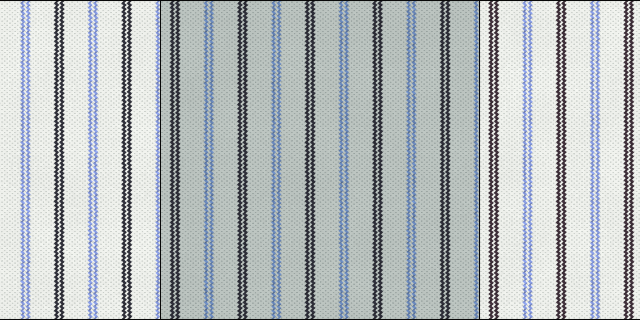
Give the GLSL for this texture, as a Shadertoy shader.

```glsl
const float TAU = 6.2831853;

vec2 hashGradient(vec2 cell) {
    vec2 h = vec2(dot(cell, vec2(127.1, 311.7)), dot(cell, vec2(269.5, 183.3)));
    return fract(sin(h) * 43758.5) * 2.0 - 1.0;
}

float gradientNoise(vec2 p) {
    vec2 i = floor(p), f = fract(p);
    vec2 w = f * f * f * (f * (f * 6.0 - 15.0) + 10.0);
    vec2 e = vec2(0.0, 1.0);
    float low = mix(dot(hashGradient(i), f), dot(hashGradient(i + e.yx), f - e.yx), w.x);
    float high = mix(dot(hashGradient(i + e), f - e), dot(hashGradient(i + 1.0), f - 1.0), w.x);
    return mix(low, high, w.y);
}

// Coverage of two wavy yarns lying side by side, s in yarn widths
float yarnPair(float s, float row, float halfWidth, float soft) {
    float wave = 0.15 * sin(TAU * row);
    float bead = 0.06 * cos(TAU * row);
    float d = abs(abs(s + wave) - 0.52) - halfWidth - bead;
    return 1.0 - smoothstep(-soft, soft, d);
}

void mainImage(out vec4 fragColor, in vec2 fragCoord) {
    vec2 p = fragCoord / iResolution.y;
    float pixel = 1.0 / iResolution.y;
    float width = iResolution.x / iResolution.y;

    // Three panels: white, grey, white
    float leftSeam = 0.2507 * width, rightSeam = 0.7493 * width;
    bool isLeft = p.x < leftSeam;
    bool isRight = p.x > rightSeam;
    bool isGrey = !isLeft && !isRight;
    float phase = isLeft ? 0.185 : isRight ? 1.543 : 0.547;

    vec3 cloth = isGrey ? vec3(0.735, 0.768, 0.752) : vec3(0.935, 0.943, 0.925);
    vec3 gapColor = isGrey ? vec3(0.58, 0.62, 0.61) : vec3(0.77, 0.79, 0.77);
    vec3 blue = isGrey ? vec3(0.35, 0.47, 0.68) : vec3(0.45, 0.53, 0.82);
    vec3 dark = isRight ? vec3(0.20, 0.14, 0.18) : vec3(0.14, 0.14, 0.18);

    // Plain weave: thirteen yarns per stripe repeat, staggered gaps
    float repeatPos = (p.x - phase) / 0.211;
    vec2 yarn = vec2(repeatPos * 13.0, p.y * 76.0);
    yarn += 0.12 * vec2(gradientNoise(p * 45.0), gradientNoise(p * 38.0 + 17.0));
    float lattice = cos(TAU * yarn.x) * cos(TAU * yarn.y);
    float gap = smoothstep(0.1, 1.0, lattice);
    float grain = gradientNoise(yarn * vec2(1.6, 1.2));
    vec3 color = mix(cloth, gapColor, gap * (0.85 + 0.5 * grain));

    // Alternating dark and blue double stripes
    float soft = 0.07 + 30.0 * pixel;
    float wobble = 0.12 * gradientNoise(p * vec2(9.0, 40.0));
    float darkPos = (fract(repeatPos + 0.5) - 0.5) * 13.0 + wobble;
    float bluePos = (fract(repeatPos) - 0.5) * 13.0 + wobble;
    float shade = 1.0 + 0.25 * grain + 0.12 * cos(TAU * yarn.y);
    color = mix(color, blue * shade, 0.88 * yarnPair(bluePos, yarn.y, 0.27, soft));
    color = mix(color, dark * shade, 0.95 * yarnPair(darkPos, yarn.y, 0.31, soft));

    // Faint mottling and fibre grain
    color *= 1.0 + 0.025 * gradientNoise(p * 6.0) + 0.04 * grain;

    // Thin black frame and seams
    float seam = min(abs(p.x - leftSeam), abs(p.x - rightSeam)) - 0.0018;
    float frame = min(p.y, 1.0 - p.y) - 0.0035;
    float line = 1.0 - smoothstep(-0.5 * pixel, 0.5 * pixel, min(seam, frame));
    color = mix(color, vec3(0.03), line);

    fragColor = vec4(clamp(color, 0.0, 1.0), 1.0);
}
```
